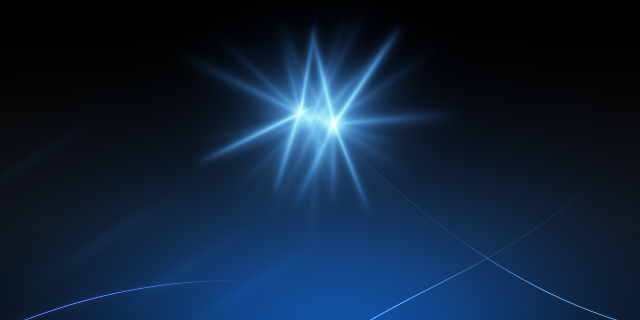
This background is drawn by a Shadertoy shader. Its source:

```glsl
// A star burst of soft light beams over a black to blue backdrop, with thin
// curved light trails below. Beams add up as energy, which an exponential
// exposure turns from deep blue through cyan to white.

float hash(float n) {
    return fract(sin(n * 12.9898) * 43758.5453);
}

// Ray from a to b: a sharp core in a soft sheath, widening as it fades
float beam(vec2 p, vec2 a, vec2 b, float width) {
    vec2 dir = b - a;
    float len = length(dir);
    dir /= len;
    vec2 q = p - a;
    float t = dot(q, dir) / len;
    float side = (dir.x * q.y - dir.y * q.x) / (width * (0.3 + 0.7 * clamp(t, 0.0, 1.0)));
    float s2 = side * side;
    float profile = 0.6 * exp(-6.0 * s2) + 0.4 * exp(-s2);
    return profile * smoothstep(-0.15, 0.05, t) * pow(clamp(1.0 - t, 0.0, 1.0), 1.4);
}

// Thin line around a curve, given its height and slope at p.x
float trail(vec2 p, float height, float slope) {
    float width = max(0.0016, 0.55 / iResolution.y);
    float d = (p.y - height) / sqrt(1.0 + slope * slope) / width;
    return exp(-d * d);
}

vec3 backdrop(vec2 p) {
    vec2 q = p - vec2(1.05, -0.05);
    float pool = exp(-q.x * q.x / 0.6 - q.y * q.y / 0.2);
    float haze = (1.0 - smoothstep(0.25, 0.95, p.y)) * smoothstep(-0.5, 0.4, p.y);
    return vec3(0.03, 0.28, 0.6) * pool + vec3(0.06, 0.064, 0.068) * haze;
}

float burst(vec2 p) {
    vec2 left = vec2(0.938, 0.646), right = vec2(1.044, 0.612);

    // Halo and the two hot cores
    vec2 q = (p - vec2(0.995, 0.635)) * vec2(0.85, 1.0);
    float r2 = dot(q, q);
    float e = 0.85 * exp(-r2 / 0.009) + 0.32 * exp(-r2 / 0.035);
    e += 1.1 * exp(-dot(p - left, p - left) / 0.0006);
    e += 1.5 * exp(-dot(p - right, p - right) / 0.0009);

    // Main beams of the left core
    e += 2.0 * beam(p, left, vec2(0.6, 0.48), 0.026);
    e += 1.9 * beam(p, left + vec2(0.003, 0.02), vec2(0.85, 0.37), 0.028);
    e += 1.5 * beam(p, left, vec2(0.99, 0.95), 0.022);
    e += 0.5 * beam(p, left, vec2(0.88, 0.88), 0.028);
    e += 0.55 * beam(p, left, vec2(0.54, 0.84), 0.05);

    // Main beams of the right core
    e += 2.4 * beam(p, right, vec2(0.97, 0.92), 0.024);
    e += 2.3 * beam(p, right, vec2(1.26, 0.93), 0.028);
    e += 1.5 * beam(p, right, vec2(1.16, 0.32), 0.024);
    e += 1.1 * beam(p, right, vec2(0.91, 0.33), 0.036);
    e += 0.5 * beam(p, right, vec2(1.04, 0.34), 0.03);
    e += 0.55 * beam(p, right, vec2(1.46, 0.65), 0.04);

    // Faint scattered beams
    for (float i = 0.0; i < 40.0; i++) {
        vec2 start = mix(left, right, hash(i + 0.3));
        float angle = 6.2832 * (i + hash(i + 7.1)) / 40.0;
        float reach = mix(0.2, 0.44, hash(i + 3.7));
        vec2 end = start + reach * vec2(cos(angle), sin(angle));
        e += 0.35 * hash(i + 5.9) * beam(p, start, end, 0.04);
    }
    return e;
}

// Broad dim streaks rising to the right
float streaks(vec2 p) {
    float e = 0.0;
    for (float i = 0.0; i < 4.0; i++) {
        vec2 q = p - vec2(0.1 + 0.23 * i, 0.08 + 0.42 * exp(-0.9 * i));
        float along = dot(q, vec2(0.85, 0.53));
        float across = dot(q, vec2(-0.53, 0.85));
        e += exp(-along * along / 0.04 - across * across / 0.0005);
    }
    return e;
}

vec3 trails(vec2 p) {
    float x = p.x - 1.523;
    vec3 sky = vec3(0.4, 0.65, 0.85);

    // Falling trail from the burst to the lower right
    float falling = trail(p, 0.193 - 0.64 * x + 0.4 * x * x, -0.64 + 0.8 * x);
    falling *= smoothstep(1.05, 1.15, p.x) * mix(0.09, 0.75, smoothstep(1.4, 1.75, p.x));

    // Rising trail that fades towards the right edge
    float rising = trail(p, 0.193 + x * (0.56 + x * (0.3 + 0.6 * x)), 0.56 + x * (0.6 + 1.8 * x));
    rising *= mix(0.7, 0.09, smoothstep(1.2, 1.6, p.x)) * (1.0 - smoothstep(1.7, 1.9, p.x));

    // Violet arc at the lower left with a soft glow beneath
    float u = p.x - 0.73;
    float height = 0.123 - 0.29 * u * u;
    float fade = 1.0 - smoothstep(0.2, 0.82, p.x);
    float arc = trail(p, height, -0.58 * u) * fade;
    float glow = exp(-abs(p.y - height) / 0.012) * fade;
    return sky * (falling + rising) + vec3(0.3, 0.36, 0.7) * arc + vec3(0.02, 0.035, 0.08) * glow;
}

void mainImage(out vec4 fragColor, in vec2 fragCoord) {
    vec2 p = fragCoord / iResolution.y;
    p.x += 1.0 - 0.5 * iResolution.x / iResolution.y;

    vec3 color = backdrop(p) + vec3(0.008, 0.025, 0.045) * streaks(p) + trails(p);
    color = 1.0 - (1.0 - min(color, 1.0)) * exp(-burst(p) * vec3(0.36, 0.85, 1.55));
    fragColor = vec4(clamp(color, 0.0, 1.0), 1.0);
}
```
